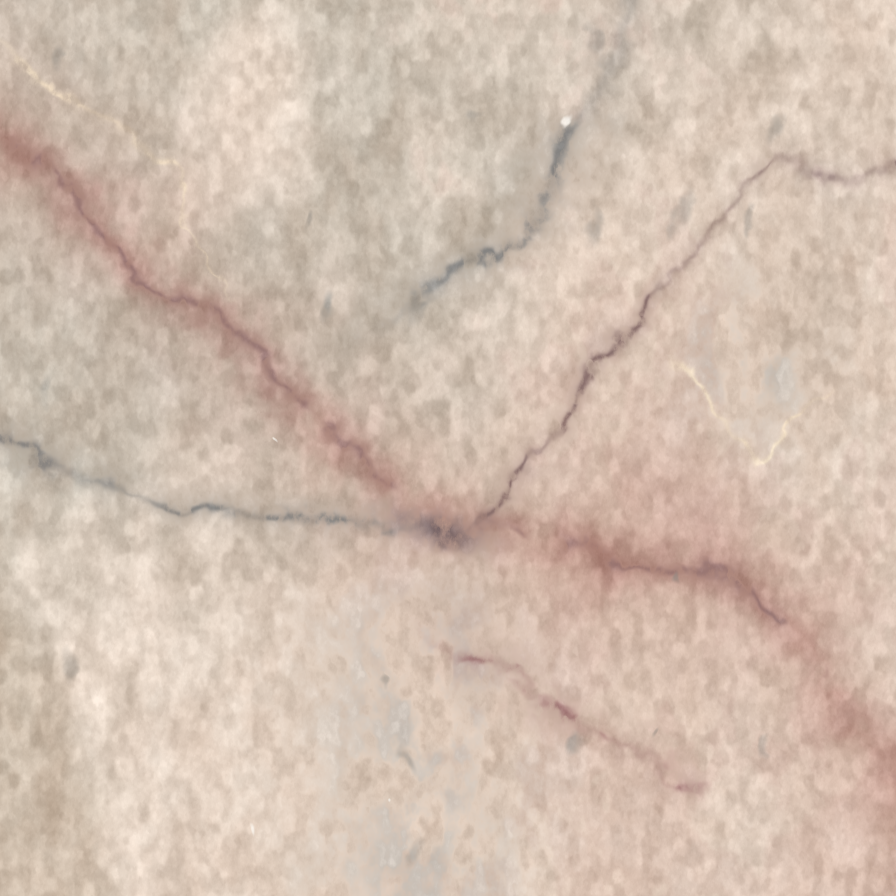
A three.js fragment shader for this texture:

```glsl
// Polished cream marble: a broad rosy vein falls across the slab and meets thin
// grey cracks. Blended cellular noise clouds the stone, roughens vein curves and
// breaks them into crumbs; loose flecks are scattered on a grid.
varying vec2 vUv;

vec2 hash(vec2 p) {
  return fract(sin(vec2(dot(p, vec2(127.1, 311.7)), dot(p, vec2(269.5, 183.3)))) * 43758.5);
}

// Cellular noise: random cell values blended by nearness
float cells(vec2 p) {
  vec2 id = floor(p), f = p - id;
  float total = 0.0, weights = 0.0;
  for (int j = -1; j <= 1; j++) {
    for (int i = -1; i <= 1; i++) {
      vec2 o = vec2(float(i), float(j));
      vec2 h = hash(id + o);
      vec2 d = o + 0.15 + 0.7 * h - f;
      float w = exp(-6.0 * dot(d, d));
      total += w * fract(7.0 * (h.x + h.y));
      weights += w;
    }
  }
  return total / weights;
}

float layered(vec2 p) {
  float sum = 0.0, amp = 0.53;
  for (int i = 0; i < 4; i++) {
    sum += amp * cells(p);
    p = mat2(0.8, 0.6, -0.6, 0.8) * p * 2.1 + 3.7;
    amp *= 0.5;
  }
  return sum;
}

float line(float d, float width) {
  return exp(-d * d / (width * width));
}

// Thin core inside a faint stain
float vein(float d, float width) {
  return line(d, width) + 0.4 * line(d, 4.0 * width);
}

float span(float x, float a, float b, float soft) {
  return smoothstep(a - soft, a + soft, x) * (1.0 - smoothstep(b - soft, b + soft, x));
}

// One upright soft fleck in a share of the grid cells
float flecks(vec2 p, float scale, float share, float size) {
  vec2 id = floor(p * scale);
  vec2 h = hash(id + 9.0);
  vec2 d = fract(p * scale) - 0.3 - 0.4 * h;
  float radius = size * (0.5 + h.x);
  return step(hash(id + 31.0).x, share) * (1.0 - smoothstep(0.2, 1.0, length(d * vec2(1.6, 0.7)) / radius));
}

void main() {
  vec2 p = vUv;
  vec2 wobble = vec2(layered(p * 9.0 + 3.0), layered(p * 9.0 + 40.0)) - 0.5;
  vec2 jag = vec2(cells(p * 65.0), cells(p * 65.0 + 30.0)) - 0.5;
  vec2 q = p + 0.06 * wobble + 0.009 * jag;
  float cloud = layered(p * vec2(5.0, 4.0) + 17.0) - 0.5;
  float mottle = layered(p * vec2(26.0, 18.0) + 60.0) - 0.5;
  float grain = layered(p * vec2(85.0, 60.0) + 11.0) - 0.5;
  float patchy = smoothstep(0.32, 0.6, layered(p * 15.0 + 81.0));
  float crumbs = patchy * smoothstep(-0.25, 0.15, grain + 0.6 * mottle);

  // Stone body: greyish beige at the upper left, warm cream to the right
  float warmth = smoothstep(-0.28, 0.32, p.x - 0.6 * p.y + 0.08 + 1.2 * cloud + 0.5 * mottle);
  vec3 col = mix(vec3(0.805, 0.762, 0.705), vec3(0.888, 0.817, 0.755), warmth);
  col += 0.10 * cloud;

  // Blush clouds right of the middle
  float blush = smoothstep(0.3, 0.6, p.x) * smoothstep(-0.05, 0.2, mottle + 1.3 * cloud);
  col = mix(col, vec3(0.81, 0.70, 0.64), 0.5 * blush);

  // Soft tan sheet in the lower left corner, with a pale rim
  float sheet = q.x + 0.4 * p.y - 0.17;
  col = mix(col, vec3(0.79, 0.72, 0.645), 0.65 * (1.0 - smoothstep(-0.06, 0.015, sheet)));
  col += 0.03 * line(sheet - 0.012, 0.014);

  // Cool smoky patches
  float smoke = line(p.x - 0.47, 0.12) * (1.0 - smoothstep(0.28, 0.42, p.y));
  smoke += line(p.x - 0.84, 0.08) * line(p.y - 0.6, 0.09);
  col = mix(col, vec3(0.68, 0.66, 0.635), 0.6 * smoke * smoothstep(-0.1, 0.3, mottle + 0.7 * grain));

  // Rosy vein: wide blotchy haze, inner glow and dark broken core
  float x = max(q.x, 0.0);
  float rose = 0.75 * (q.y - 0.86 + 0.73 * x + 0.09 * sin(6.28 * pow(x, 1.6)));
  float reach = rose > 0.0 ? 0.055 : mix(0.055, 0.085, smoothstep(0.4, 0.8, p.x));
  float haze = exp(-abs(rose) / reach) * (0.95 + 1.6 * cloud + 1.2 * mottle);
  col = mix(col, vec3(0.775, 0.625, 0.57), clamp(0.9 * haze, 0.0, 1.0));
  col = mix(col, vec3(0.63, 0.46, 0.43), 0.5 * line(rose, 0.02) * (0.3 + 0.7 * patchy));
  col = mix(col, vec3(0.45, 0.33, 0.34), 0.5 * line(rose, 0.005) * crumbs);

  // Minor rosy thread below the main vein
  float thread = q.y - 0.29 + 0.6 * (q.x - 0.48);
  float threadMask = span(p.x, 0.48, 0.78, 0.03) * (0.2 + 0.6 * crumbs);
  col = mix(col, vec3(0.61, 0.45, 0.44), threadMask * vein(thread, 0.006));

  // Grey cracks: left branch, rising right branch, smeared upper branch
  float left = q.y - 0.4 - 0.1 * exp(-5.0 * x);
  float leftMask = (1.0 - smoothstep(0.43, 0.5, p.x)) * (0.25 + 0.45 * crumbs);
  col = mix(col, vec3(0.50, 0.49, 0.48), leftMask * vein(left, 0.006));
  float rising = 0.65 * (q.y - 0.4 - 1.18 * (q.x - 0.52) + max(0.0, q.x - 0.86));
  float risingMask = smoothstep(0.5, 0.54, p.x) * (0.25 + 0.45 * crumbs);
  col = mix(col, vec3(0.51, 0.41, 0.40), risingMask * vein(rising, 0.004));
  float upper = q.x - 0.28 - 0.42 * q.y + 1.1 * max(0.0, 0.75 - q.y);
  float upperMask = smoothstep(0.58, 0.72, p.y) * (0.25 + 0.5 * crumbs);
  col = mix(col, vec3(0.51, 0.50, 0.49), upperMask * vein(upper, 0.011));

  // Dark knot where the veins meet
  float knot = line(q.x - 0.485, 0.05) * line(q.y - 0.405 + 0.35 * (q.x - 0.485), 0.018);
  col = mix(col, vec3(0.40, 0.33, 0.34), knot * clamp(0.65 + 2.0 * grain, 0.0, 0.9));

  // Pale chipped edges
  float chip = q.y - 0.95 + 0.75 * q.x + 2.0 * max(0.0, q.x - 0.2);
  float notch = q.y - 0.485 - 1.2 * abs(q.x - 0.84);
  float chips = line(chip, 0.006) * (1.0 - smoothstep(0.23, 0.27, p.x)) + line(notch, 0.006) * span(p.x, 0.75, 0.93, 0.01);
  col = mix(col, vec3(0.93, 0.855, 0.75), 0.8 * chips * (0.35 + 0.65 * crumbs));

  // Dark and bright flecks, then mineral texture over everything
  col = mix(col, vec3(0.54, 0.53, 0.51), 0.65 * flecks(q, 10.0, 0.17, 0.14) * (0.5 + 0.5 * crumbs));
  col = mix(col, vec3(0.97, 0.95, 0.92), 0.8 * flecks(q, 17.0, 0.02, 0.09));
  col += 0.14 * mottle * vec3(0.75, 1.0, 1.1) + 0.19 * grain;

  gl_FragColor = vec4(clamp(col, 0.0, 1.0), 1.0);
}
```
